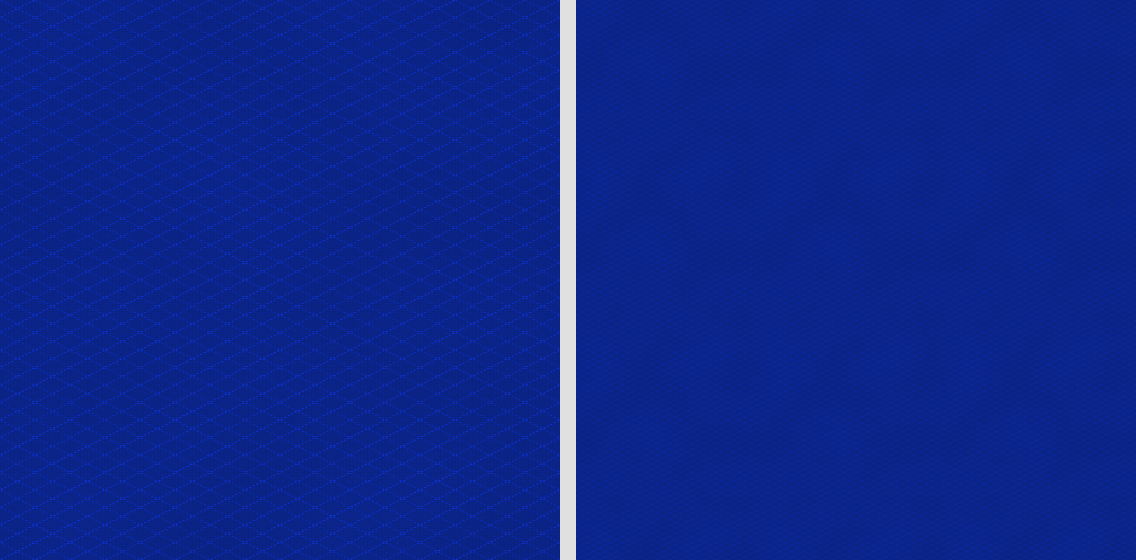
Left, the tile; right, the same tile 3 across and 3 down.
This pattern is drawn by a WebGL 2 fragment shader. Its source:

```glsl
#version 300 es
precision highp float;
// Deep blue cloth with a lattice of flat diamonds, drawn as dotted diagonals
// with faint rows of dots beside them. Skewed coordinates give the diagonals;
// wrapped gradient noise adds weave, uneven brightness and a change of shade.

uniform vec2 u_resolution;
out vec4 fragColor;

const vec2  REPEATS = vec2(16.0, 32.0);      // diamonds across and down
const float DASHES = 5.0;                    // dashes on each diamond side
const float ROWS = 5.0;                      // dotted rows per diamond
const float LINE_HALF_WIDTH = 0.0013;        // in canvas units
const float DASH_HALF_LENGTH = 0.0017;
const float EDGE_SOFTNESS = 0.6;             // in pixels
const float RISING_STRENGTH = 0.84;
const float FALLING_STRENGTH = 0.60;
const float FAINT_ROW_STRENGTH = 0.20;
const float NODE_BOOST = 0.25;
const float LINE_VARIATION = 0.45;
const vec2  WEAVE_CELLS = vec2(7.0, 5.0);    // weave threads per repeat
const float WEAVE_STRENGTH = 0.15;
const float SHADE_CELLS = 4.0;               // broad patches per canvas side
const float SHADE_STRENGTH = 0.05;
const vec3  GROUND_BLUE = vec3(0.040, 0.135, 0.505);
const vec3  THREAD_BLUE = vec3(0.053, 0.187, 0.810);

// Pseudo-random unit gradient for a lattice point.
vec2 latticeGradient(vec2 cell) {
    vec3 q = fract(cell.xyx * vec3(0.1031, 0.1030, 0.0973));
    q += dot(q, q.yzx + 33.33);
    float angle = 6.28318 * fract((q.x + q.y) * q.z);
    return vec2(cos(angle), sin(angle));
}

// Gradient noise, about -0.7 to 0.7, repeating after "period" cells.
float wrappedNoise(vec2 p, vec2 period) {
    vec2 cell = floor(p);
    vec2 f = p - cell;
    vec2 lo = mod(cell, period);
    vec2 hi = mod(cell + 1.0, period);
    vec2 s = f * f * f * (f * (f * 6.0 - 15.0) + 10.0);
    float g00 = dot(latticeGradient(lo), f);
    float g10 = dot(latticeGradient(vec2(hi.x, lo.y)), f - vec2(1.0, 0.0));
    float g01 = dot(latticeGradient(vec2(lo.x, hi.y)), f - vec2(0.0, 1.0));
    float g11 = dot(latticeGradient(hi), f - 1.0);
    return mix(mix(g00, g10, s.x), mix(g01, g11, s.x), s.y);
}

// Soft coverage of a band around distance zero.
float band(float dist, float halfWidth, float pixel) {
    float soft = EDGE_SOFTNESS * pixel;
    return 1.0 - smoothstep(halfWidth - soft, halfWidth + soft, dist);
}

// Dashes on every whole value of "across", faint rows between them;
// nodes lie at whole "along".
float dashedLines(float across, float along, float pixel) {
    float acrossScale = 1.0 / length(REPEATS);
    float alongScale = 0.5 * length(1.0 / REPEATS);
    float row = across * ROWS;
    float rowDist = abs(row - round(row)) * acrossScale / ROWS;
    float dashDist = abs(fract(along * DASHES) - 0.5) * alongScale / DASHES;
    float dash = band(rowDist, LINE_HALF_WIDTH, pixel)
               * band(dashDist, DASH_HALF_LENGTH, pixel);
    float isMainRow = step(abs(across - round(across)), 0.5 / ROWS);

    // Brighter next to the crossings, uneven along each line.
    float nodeDist = abs(along - round(along));
    float boost = NODE_BOOST * (1.0 - smoothstep(0.08, 0.25, nodeDist));
    vec2 wear = vec2(along / 4.0, round(across) + 0.5);
    float uneven = LINE_VARIATION * wrappedNoise(wear, vec2(4.0, 16.0));
    return dash * mix(FAINT_ROW_STRENGTH, 1.0 + boost + uneven, isMainRow);
}

void main() {
    vec2 uv = gl_FragCoord.xy / u_resolution;
    float pixel = 1.0 / min(u_resolution.x, u_resolution.y);
    vec2 p = uv * REPEATS;
    float rise = p.x + p.y;
    float fall = p.x - p.y;

    // Diamond sides and the faint rows within
    float rising = RISING_STRENGTH * dashedLines(fall, rise, pixel);
    float falling = FALLING_STRENGTH * dashedLines(rise, fall, pixel);
    float thread = max(rising, falling);

    // Fine irregular weave
    float weave = wrappedNoise(p * WEAVE_CELLS, REPEATS * WEAVE_CELLS);
    thread += WEAVE_STRENGTH * max(weave, 0.0);

    // Broad shade over the cloth
    float shade = 1.0 + SHADE_STRENGTH * wrappedNoise(uv * SHADE_CELLS, vec2(SHADE_CELLS));
    vec3 color = mix(GROUND_BLUE, THREAD_BLUE, clamp(thread, 0.0, 1.0));
    fragColor = vec4(color * shade, 1.0);
}
```
